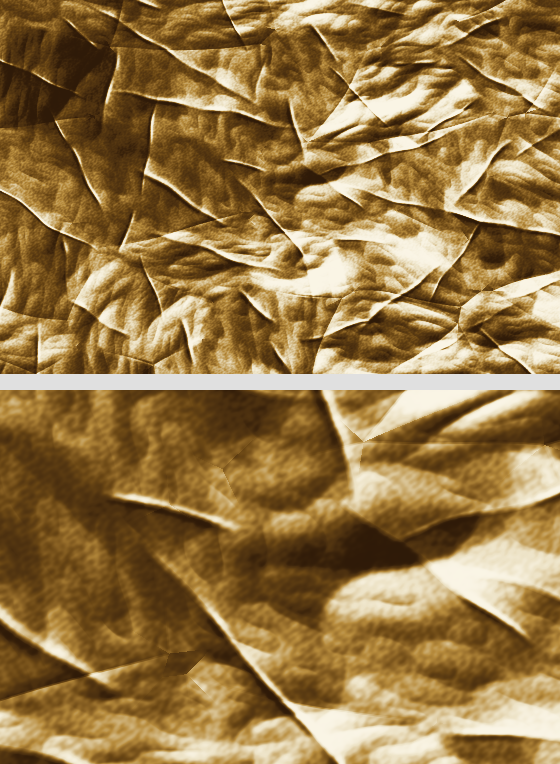
Top: the whole. Bottom: its middle third, enlarged.
This texture is drawn by a WebGL 1 fragment shader. Its source:

```glsl
precision highp float;
// Crumpled gold foil cloth: faceted folds, sharp creases and a fine woven grain.
uniform vec2 u_resolution;

const vec3 SHADOW = vec3(0.18, 0.10, 0.03);
const vec3 UMBER  = vec3(0.30, 0.19, 0.06);
const vec3 BRONZE = vec3(0.42, 0.28, 0.08);
const vec3 GOLD   = vec3(0.56, 0.40, 0.15);
const vec3 AMBER  = vec3(0.72, 0.55, 0.24);
const vec3 SAND   = vec3(0.81, 0.70, 0.48);
const vec3 CREAM  = vec3(0.93, 0.89, 0.78);
const vec3 GLINT  = vec3(0.98, 0.96, 0.90);

const vec2 LIGHT = vec2(-0.55, 0.83);      // direction the light comes from
const vec2 FACET_SCALE = vec2(3.2, 4.4);   // facets per canvas height
const vec2 FOLD_SCALE = vec2(4.2, 8.0);    // along and across each fold
const float FOLD_GAIN = 0.155;
const float TILT_GAIN = 1.9;
const float SEAM_GAIN = 1.3;
const float CREASE_GAIN = 1.7;
const float FLANK_GAIN = 0.95;
const float PATCH_GAIN = 1.0;              // broad bright and dark areas
const float GRAIN_SCALE = 165.0;
const float GRAIN_GAIN = 0.55;
const float EXPOSURE = 1.85;
const int CREASES = 48;

float hash(vec2 p) {
  return fract(sin(dot(p, vec2(127.1, 311.7))) * 43758.5453);
}

vec2 hash2(vec2 p) {
  return vec2(hash(p), hash(p + 37.3));
}

vec2 rotate(vec2 p, float a) {
  float c = cos(a), s = sin(a);
  return vec2(c * p.x + s * p.y, c * p.y - s * p.x);
}

float corner(vec2 cell, vec2 offset) {
  float a = 6.2832 * hash(cell);
  return dot(vec2(cos(a), sin(a)), offset);
}

// Signed gradient noise
float noise(vec2 p) {
  vec2 i = floor(p), f = fract(p);
  vec2 u = f * f * f * (f * (f * 6.0 - 15.0) + 10.0);
  vec2 x = vec2(1.0, 0.0), y = vec2(0.0, 1.0);
  return mix(mix(corner(i, f), corner(i + x, f - x), u.x),
             mix(corner(i + y, f - y), corner(i + 1.0, f - 1.0), u.x), u.y);
}

float ridge(float n) {
  return sqrt(n * n + 0.0005);
}

// Folds run steeply on the left and almost level on the right
float foldAngle(float x, float seed) {
  return mix(-0.95, 0.05, smoothstep(0.65, 1.05, x)) + (seed - 0.5) * 1.9;
}

// Broad folds, then smaller dents with sharp valleys
float foldHeight(vec2 p, float angle, float seed) {
  vec2 q = rotate(p, angle) * FOLD_SCALE + seed * 40.0;
  float h = ridge(noise(q)) + 0.8 * noise(q * 0.6 + 3.0);
  h += 0.4 * ridge(noise(rotate(q, 0.7) * 1.9 + 7.0));
  return h + 0.12 * ridge(noise(rotate(q, -0.6) * 4.0 + 19.0));
}

// Light on the folds of one facet
float facetLight(vec2 p, vec2 cell, float contrast) {
  float seed = hash(cell + 5.7);
  float angle = foldAngle((cell.x + 0.5) / FACET_SCALE.x, hash(cell + 2.1));
  vec2 e = LIGHT * 0.002;
  float slope = foldHeight(p - e, angle, seed) - foldHeight(p + e, angle, seed);
  return contrast * (slope / 0.004 * FOLD_GAIN + (seed - 0.5) * TILT_GAIN);
}

// Facets meeting in seams that turn sharply from lit to shaded
float facets(vec2 p, float contrast) {
  vec2 q = p * FACET_SCALE, base = floor(q);
  vec2 nearCell = base, nearOffset = vec2(0.0);
  float best = 9.0;
  for (int j = -1; j <= 1; j++) for (int i = -1; i <= 1; i++) {
    vec2 cell = base + vec2(float(i), float(j));
    vec2 r = cell + hash2(cell) - q;
    if (dot(r, r) < best) { best = dot(r, r); nearCell = cell; nearOffset = r; }
  }
  vec2 nextCell = nearCell, across = vec2(1.0, 0.0);
  float border = 9.0;
  for (int j = -2; j <= 2; j++) for (int i = -2; i <= 2; i++) {
    vec2 cell = nearCell + vec2(float(i), float(j));
    vec2 r = cell + hash2(cell) - q, d = r - nearOffset;
    if (dot(d, d) > 0.0001) {
      float dist = dot(0.5 * (r + nearOffset), normalize(d));
      if (dist < border) { border = dist; nextCell = cell; across = normalize(d); }
    }
  }
  float soft = 0.03 + 0.12 * smoothstep(-0.2, 0.4, noise(p * 3.0 + 50.0));
  float blend = 0.5 - 0.5 * smoothstep(0.0, soft, border);
  float light = mix(facetLight(p, nearCell, contrast), facetLight(p, nextCell, contrast), blend);
  float strength = smoothstep(-0.2, 0.3, noise(p * 4.0 + 80.0));
  float seam = dot(across, LIGHT) * exp(-border / 0.06) * smoothstep(0.0, 0.006, border);
  return light + seam * strength * SEAM_GAIN;
}

// Long pinches: a thin bright and dark line with softly shaded flanks
float creases(vec2 p, float aspect) {
  float sum = 0.0;
  for (int i = 0; i < CREASES; i++) {
    float k = float(i);
    vec2 center = vec2((k + hash(vec2(k, 1.0))) / float(CREASES) * aspect, fract(k * 0.618 + 0.2));
    vec2 r = rotate(p - center, foldAngle(center.x, hash(vec2(k, 3.0))));
    float size = hash(vec2(k, 4.0));
    float reach = mix(0.07, 0.32, size * size);
    float taper = 1.0 - smoothstep(0.4 * reach, reach, abs(r.x));
    float broken = smoothstep(-0.3, 0.2, noise(vec2(r.x * 14.0, k * 3.7)));
    float s = r.y + 0.02 * noise(r * 8.0 + k);
    float t = s / mix(0.0025, 0.0055, hash(vec2(k, 5.0)));
    float line = exp(-(t - 0.9) * (t - 0.9)) - 0.8 * exp(-(t + 0.9) * (t + 0.9));
    float flank = clamp(s / 0.003, -1.0, 1.0) * exp(-abs(s) / 0.032);
    sum += taper * (line * broken * CREASE_GAIN + flank * FLANK_GAIN);
  }
  return sum;
}

// Broad shade at the upper left, brighter toward the right
float regionLight(vec2 p) {
  vec2 d = (p - vec2(0.34, 0.76)) / vec2(0.46, 0.34);
  return 0.65 * smoothstep(0.5, 1.0, p.x) - 1.0 * exp(-dot(d, d))
       - 0.4 * smoothstep(0.78, 1.0, p.y) + PATCH_GAIN * noise(p * 2.6 + 12.0) - 0.02;
}

vec3 goldRamp(float t) {
  vec3 c = mix(SHADOW, UMBER, smoothstep(0.0, 0.075, t));
  c = mix(c, BRONZE, clamp((t - 0.075) / 0.17, 0.0, 1.0));
  c = mix(c, GOLD, clamp((t - 0.245) / 0.205, 0.0, 1.0));
  c = mix(c, AMBER, clamp((t - 0.45) / 0.195, 0.0, 1.0));
  c = mix(c, SAND, clamp((t - 0.645) / 0.155, 0.0, 1.0));
  c = mix(c, CREAM, clamp((t - 0.80) / 0.13, 0.0, 1.0));
  return mix(c, GLINT, smoothstep(0.93, 1.0, t));
}

void main() {
  vec2 p = gl_FragCoord.xy / u_resolution.y;
  vec2 warped = p + 0.045 * vec2(noise(p * 3.5), noise(p * 3.5 + 31.0));
  float contrast = mix(0.7, 1.1, smoothstep(0.35, 0.75, p.x));
  float light = regionLight(p) + facets(warped, contrast);
  light += creases(p, u_resolution.x / u_resolution.y);
  light += GRAIN_GAIN * noise(rotate(p, 0.6) * GRAIN_SCALE * vec2(0.8, 1.2));
  float tone = 1.0 / (1.0 + exp(-EXPOSURE * light));
  gl_FragColor = vec4(goldRamp(tone), 1.0);
}
```
